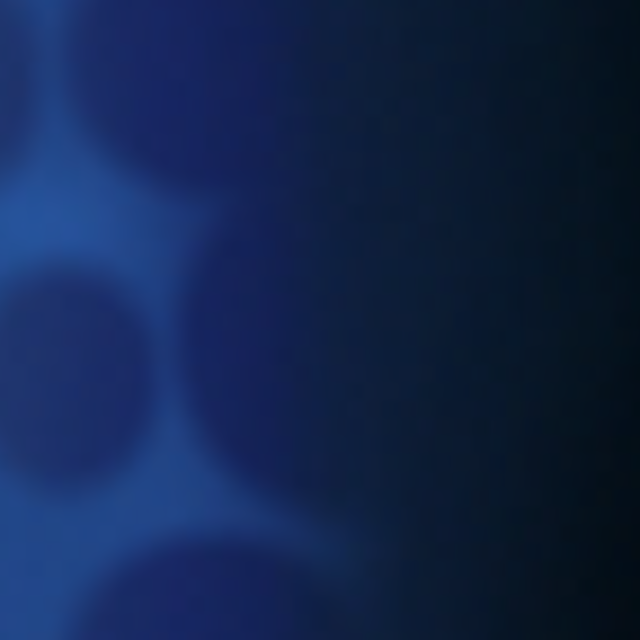
This background is drawn by a WebGL 2 fragment shader. Its source:

```glsl
#version 300 es
precision highp float;
// Soft dark cells over a blue glow that fades into a navy night on the right.
// A horizontal colour ramp gives the base; blurred ellipses mask the glow, and
// layered sines and a fine tiled grain add faint texture.

uniform vec2 u_resolution;
out vec4 fragColor;

// Base ramp, left to right
const int STOPS = 8;
const float RAMP_X[STOPS] = float[](0.0, 0.27, 0.42, 0.51, 0.60, 0.77, 0.90, 1.0);
const vec3 RAMP_COLOR[STOPS] = vec3[](
  vec3(0.122, 0.205, 0.425),
  vec3(0.090, 0.145, 0.380),
  vec3(0.074, 0.127, 0.325),
  vec3(0.060, 0.124, 0.258),
  vec3(0.051, 0.116, 0.222),
  vec3(0.036, 0.097, 0.175),
  vec3(0.025, 0.080, 0.135),
  vec3(0.016, 0.063, 0.105));
const float RAMP_LEAN = 0.05;

// Cells: centre in xy, radii in zw
const int CELLS = 5;
const vec4 CELL[CELLS] = vec4[](
  vec4(-0.039, 0.876, 0.102, 0.163),
  vec4(0.352, 0.909, 0.254, 0.215),
  vec4(0.521, 0.466, 0.247, 0.267),
  vec4(0.102, 0.408, 0.146, 0.176),
  vec4(0.335, -0.040, 0.235, 0.205));
const float CELL_BLUR = 0.040;
const float CELL_HAZE = 0.06;

// Glow
const vec3 GLOW_COLOR = vec3(0.131, 0.276, 0.535);
const vec3 HOT_COLOR = vec3(0.020, 0.050, 0.075);
const vec2 HOT_CENTER = vec2(0.06, 0.65);
const vec2 HOT_SIZE = vec2(0.18, 0.09);
const vec2 GLOW_FADE = vec2(0.23, 0.67);
const float GLOW_LEAN = 0.3;

// Texture
const float STREAK_STRENGTH = 0.003;
const float GRAIN_STRENGTH = 0.011;
const float GRAIN_TILES = 36.0;
const float CORNER_SHADE = 0.22;

vec3 baseRamp(float x) {
  vec3 color = RAMP_COLOR[0];
  for (int i = 1; i < STOPS; i++) {
    float t = clamp((x - RAMP_X[i - 1]) / (RAMP_X[i] - RAMP_X[i - 1]), 0.0, 1.0);
    color = mix(color, RAMP_COLOR[i], t);
  }
  return color;
}

// Approximate distance to an ellipse, negative inside
float ellipseDistance(vec2 p, vec2 radii) {
  return (length(p / radii) - 1.0) * min(radii.x, radii.y);
}

// One in the gaps between cells, near zero inside them
float gapMask(vec2 p) {
  float gap = 1.0;
  for (int i = 0; i < CELLS; i++) {
    float d = ellipseDistance(p - CELL[i].xy, CELL[i].zw);
    gap *= smoothstep(-CELL_BLUR, CELL_BLUR, d);
  }
  return mix(CELL_HAZE, 1.0, gap);
}

float streaks(vec2 p) {
  float sum = 0.0;
  float frequency = 23.0;
  float amplitude = 0.5;
  for (int i = 0; i < 4; i++) {
    sum += amplitude * sin(p.x * frequency + 2.0 * sin(p.y * 7.0 + float(i)));
    frequency *= 1.9;
    amplitude *= 0.6;
  }
  return sum;
}

vec3 hash(vec2 tile) {
  vec3 q = fract(vec3(tile.xyx) * vec3(0.1031, 0.1030, 0.0973));
  q += dot(q, q.yxz + 33.33);
  return fract((q.xxy + q.yzz) * q.zyx);
}

// Tiles of slightly different tint with narrow smooth borders
vec3 tileGrain(vec2 p) {
  vec2 tile = floor(p);
  vec2 f = smoothstep(0.3, 0.7, fract(p));
  vec3 low = mix(hash(tile), hash(tile + vec2(1.0, 0.0)), f.x);
  vec3 high = mix(hash(tile + vec2(0.0, 1.0)), hash(tile + 1.0), f.x);
  return mix(low, high, f.y) - 0.5;
}

void main() {
  vec2 p = gl_FragCoord.xy / u_resolution;

  // Base, leaning slightly and darker toward the lower right corner
  vec3 color = baseRamp(p.x + RAMP_LEAN * max(p.y - 0.5, 0.0) * (1.0 - p.x));
  color *= 1.0 - CORNER_SHADE * smoothstep(0.6, 1.0, p.x) * (1.0 - smoothstep(0.0, 0.6, p.y));

  // Glow in the gaps, with a brighter spot at the left
  float fade = 1.0 - smoothstep(GLOW_FADE.x, GLOW_FADE.y, p.x + GLOW_LEAN * abs(p.y - 0.14));
  vec2 hot = (p - HOT_CENTER) / HOT_SIZE;
  color = mix(color, GLOW_COLOR + HOT_COLOR * exp(-dot(hot, hot)), gapMask(p) * fade);

  // Faint texture
  color += STREAK_STRENGTH * streaks(p) * vec3(0.6, 0.8, 1.0);
  color += GRAIN_STRENGTH * tileGrain(p * GRAIN_TILES) * vec3(1.0, 0.7, 1.2);
  fragColor = vec4(clamp(color, 0.0, 1.0), 1.0);
}
```
